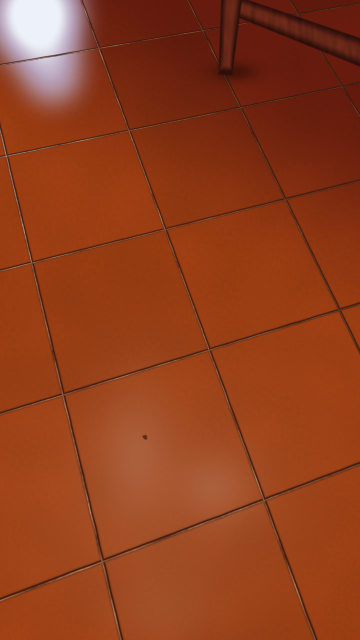
Reproduce this texture procedurally as a WebGL 1 fragment shader.

```glsl
precision highp float;
uniform vec2 u_resolution;

// Floor plane: p = (ORIGIN + ACROSS*u + DOWN*v) / (1 + dot(FADE, uv)), in canvas widths
const vec2 ORIGIN = vec2(0.4595, 0.6366);
const vec2 ACROSS = vec2(0.375, -0.0544);
const vec2 DOWN = vec2(0.0648, 0.2384);
const vec2 FADE = vec2(0.0526, -0.099);

// Joint sizes in tile widths
const float GROOVE_HALF = 0.0085;
const float LIP_HALF = 0.0042;
const float LIP_OFFSET = 0.004;
const float BEVEL = 0.022;
const float WOBBLE = 0.0035;
const float TILE_VARIATION = 0.05;
const float REFLECTION_TILT = 0.035;

const vec3 TERRACOTTA = vec3(0.605, 0.238, 0.068);
const vec3 SHADED = vec3(0.385, 0.102, 0.05);
const vec3 SHEEN = vec3(0.70, 0.43, 0.30);
const vec3 LAVENDER = vec3(0.72, 0.64, 0.74);
const vec3 GLARE = vec3(0.93, 0.95, 0.98);
const vec3 GROOVE = vec3(0.23, 0.085, 0.04);
const vec3 LIP = vec3(0.76, 0.54, 0.38);
const vec3 WOOD = vec3(0.40, 0.15, 0.09);
const vec3 WOOD_DARK = vec3(0.17, 0.055, 0.04);

float cross2(vec2 a, vec2 b) { return a.x * b.y - a.y * b.x; }

vec2 hash2(vec2 p) {
  p = vec2(dot(p, vec2(127.1, 311.7)), dot(p, vec2(269.5, 183.3)));
  return fract(sin(p) * 43758.5) * 2.0 - 1.0;
}

float gradientNoise(vec2 p) {
  vec2 i = floor(p), f = fract(p);
  vec2 s = f * f * f * (f * (f * 6.0 - 15.0) + 10.0);
  vec2 e = vec2(1.0, 0.0);
  float low = mix(dot(hash2(i), f), dot(hash2(i + e), f - e), s.x);
  float high = mix(dot(hash2(i + e.yx), f - e.yx), dot(hash2(i + 1.0), f - 1.0), s.x);
  return mix(low, high, s.y);
}

float glow(vec2 p, vec2 center, vec2 radius) {
  vec2 q = (p - center) / radius;
  return exp(-dot(q, q));
}

// Tapered bar: x = signed distance, y = position across from -1 to 1
vec2 bar(vec2 p, vec2 a, vec2 b, float ra, float rb) {
  vec2 axis = b - a;
  float len = length(axis);
  float t = dot(p - a, axis) / (len * len);
  float r = mix(ra, rb, clamp(t, 0.0, 1.0));
  float side = cross2(axis, p - a) / len;
  return vec2(max(abs(side) - r, max(-t, t - 1.0) * len), side / r);
}

vec2 band(vec2 d, float halfWidth, vec2 soft) {
  return 1.0 - smoothstep(halfWidth - soft, halfWidth + soft, abs(d));
}

vec3 glazedTile(vec2 p, vec2 tile) {
  vec2 tilt = hash2(tile + 3.7);
  float shade = smoothstep(0.4, 1.05, 0.45 * p.x + 0.9 * (0.9 - p.y));
  vec3 color = mix(TERRACOTTA, SHADED, shade);
  color *= 1.0 + TILE_VARIATION * tilt.x + 0.06 * gradientNoise(p * 7.0) + 0.04 * gradientNoise(p * 90.0);

  // Soft reflections, shifted a little by each tile's tilt
  vec2 r = p + REFLECTION_TILT * tilt;
  float sheen = 0.34 * glow(p, vec2(0.45, 1.4), vec2(0.42, 0.36));
  sheen += 0.42 * glow(r, vec2(0.38, 1.24), vec2(0.10, 0.17));
  sheen += 0.40 * glow(r, vec2(0.60, 1.34), vec2(0.10, 0.09));
  sheen += 0.22 * glow(r, vec2(0.44, 1.68), vec2(0.14, 0.12));
  color = mix(color, SHEEN, min(sheen, 0.8));

  float glare = 1.35 * glow(p, vec2(0.10, 0.04), vec2(0.12, 0.13));
  glare += 0.5 * glow(p, vec2(0.15, 0.22), vec2(0.10, 0.10));
  color = mix(color, LAVENDER, smoothstep(0.05, 0.75, glare));
  return mix(color, GLARE, smoothstep(0.6, 1.1, glare));
}

void main() {
  float pixel = 1.0 / u_resolution.x;
  vec2 p = vec2(gl_FragCoord.x, u_resolution.y - gl_FragCoord.y) * pixel;

  // Invert the perspective to get tile coordinates
  vec2 stepU = ACROSS - FADE.x * p;
  vec2 stepV = DOWN - FADE.y * p;
  float area = cross2(stepU, stepV);
  vec2 uv = vec2(cross2(p - ORIGIN, stepV), cross2(stepU, p - ORIGIN)) / area;
  vec2 tileSize = area / (vec2(length(stepV), length(stepU)) * (1.0 + dot(FADE, uv)));
  vec2 soft = 0.8 * pixel / tileSize;
  vec3 color = glazedTile(p, floor(uv));

  // Joints: rounded edge, dark groove, worn pale lip
  vec2 d = uv - floor(uv + 0.5);
  d += WOBBLE * vec2(gradientNoise(uv * 9.0), gradientNoise(uv * 9.0 + 40.0));
  vec2 edge = band(d, BEVEL * 0.5, vec2(BEVEL * 0.5));
  color *= 1.0 - 0.25 * max(edge.x, edge.y);
  vec2 groove = band(d, GROOVE_HALF, soft);
  color = mix(color, GROOVE, 0.85 * max(groove.x, groove.y));
  vec2 wear = vec2(gradientNoise(uv * vec2(2.0, 5.0)), gradientNoise(uv * vec2(4.0, 2.0) + 17.0));
  wear = clamp(0.58 + 0.9 * wear + 0.3 * gradientNoise(uv * 35.0), 0.1, 1.0);
  vec2 lip = band(d + vec2(LIP_OFFSET, -LIP_OFFSET), LIP_HALF, soft) * wear;
  float light = 1.0 - 0.45 * smoothstep(0.5, 1.1, p.x + 0.3 - 0.3 * p.y);
  vec3 lipColor = mix(LIP * light, GLARE, 0.6 * glow(p, vec2(0.05, 0.4), vec2(0.2, 0.35)));
  color = mix(color, lipColor, max(lip.x, lip.y));

  // Small chip in the glaze
  float chip = length(p - vec2(0.403, 1.215)) + 0.006 * gradientNoise(p * 120.0);
  color = mix(color, GROOVE, 0.7 * (1.0 - smoothstep(0.003, 0.009, chip)));

  // Wooden rail and leg with a contact shadow
  color *= 1.0 - 0.4 * glow(p, vec2(0.65, 0.20), vec2(0.06, 0.025));
  vec2 rail = bar(p, vec2(0.65, 0.015), vec2(1.1, 0.182), 0.027, 0.04);
  vec2 leg = bar(p, vec2(0.647, -0.05), vec2(0.626, 0.208), 0.031, 0.019);
  float grain = 1.0 + 0.3 * gradientNoise(p * vec2(70.0, 12.0));
  vec3 railColor = mix(WOOD, WOOD_DARK, smoothstep(0.2, 1.0, abs(rail.y))) * grain;
  vec3 legColor = mix(WOOD, WOOD_DARK, max(smoothstep(0.3, 1.0, abs(leg.y)), smoothstep(0.18, 0.2, p.y))) * grain;
  color = mix(color, railColor, 1.0 - smoothstep(-pixel, pixel, rail.x));
  color = mix(color, legColor, 1.0 - smoothstep(-pixel, pixel, leg.x));
  gl_FragColor = vec4(color, 1.0);
}
```
